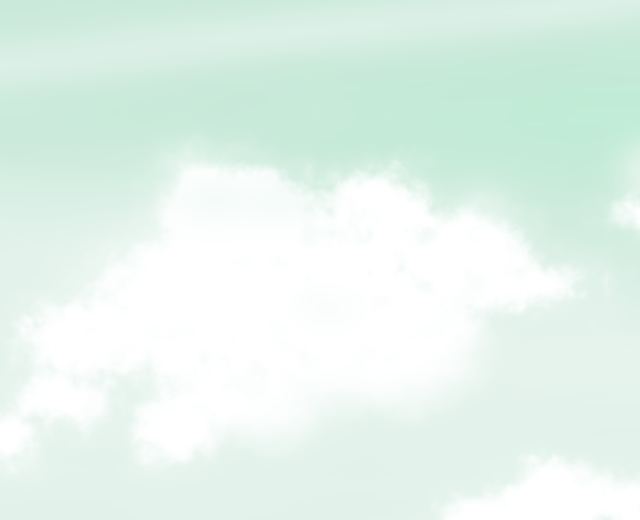
Give the GLSL for this texture, as a Shadertoy shader.

```glsl
float hash(vec2 p) {
    vec3 q = fract(p.xyx * vec3(0.1031, 0.1030, 0.0973));
    q += dot(q, q.yzx + 33.33);
    return fract((q.x + q.y) * q.z);
}

float noise(vec2 p) {
    vec2 i = floor(p), f = fract(p);
    f = f * f * (3.0 - 2.0 * f);
    return mix(mix(hash(i), hash(i + vec2(1, 0)), f.x),
               mix(hash(i + vec2(0, 1)), hash(i + vec2(1, 1)), f.x), f.y);
}

float fbm(vec2 p) {
    float sum = 0.0, amp = 0.5;
    for (int i = 0; i < 4; i++) {
        sum += amp * noise(p);
        p = mat2(1.6, 1.2, -1.2, 1.6) * p + 7.3;
        amp *= 0.5;
    }
    return sum;
}

float smoothMin(float a, float b, float k) {
    float h = max(k - abs(a - b), 0.0) / k;
    return min(a, b) - h * h * k * 0.25;
}

// Approximate distance to an ellipse: centre in xy, radii in zw
float puff(vec2 p, vec4 e) {
    return (length((p - e.xy) / e.zw) - 1.0) * min(e.z, e.w);
}

float glow(vec2 p, vec2 centre, vec2 size) {
    vec2 q = (p - centre) / size;
    return exp(-dot(q, q));
}

float mainCloud(vec2 p) {
    vec4 puffs[11] = vec4[11](
        vec4(0.46, 0.565, 0.150, 0.125), vec4(0.73, 0.565, 0.110, 0.100),
        vec4(0.53, 0.405, 0.330, 0.175), vec4(0.90, 0.495, 0.115, 0.095),
        vec4(1.03, 0.450, 0.085, 0.038), vec4(0.75, 0.360, 0.160, 0.130),
        vec4(0.18, 0.350, 0.130, 0.070), vec4(0.12, 0.235, 0.085, 0.050),
        vec4(0.01, 0.160, 0.055, 0.045), vec4(0.34, 0.180, 0.070, 0.067),
        vec4(0.48, 0.245, 0.130, 0.080));
    float d = 1.0;
    for (int i = 0; i < 11; i++) d = smoothMin(d, puff(p, puffs[i]), 0.03);
    return d;
}

float sideClouds(vec2 p) {
    vec4 puffs[4] = vec4[4](
        vec4(1.06, 0.02, 0.10, 0.10), vec4(0.94, 0.00, 0.09, 0.045),
        vec4(1.20, 0.03, 0.08, 0.050), vec4(1.24, 0.585, 0.05, 0.022));
    float d = 1.0;
    for (int i = 0; i < 4; i++) d = smoothMin(d, puff(p, puffs[i]), 0.03);
    return d;
}

vec3 sky(vec2 p) {
    float x = p.x / 1.23;
    float low = smoothstep(mix(0.80, 0.72, x), mix(0.50, 0.27, x), p.y);
    vec3 col = mix(vec3(0.79, 0.915, 0.855), vec3(0.89, 0.95, 0.922), low);
    col = mix(col, vec3(0.74, 0.925, 0.83), 0.7 * glow(p, vec2(1.18, 0.77), vec2(0.50, 0.11)));

    // Thin veils drifting up to the right
    float drift = 0.03 * (fbm(p * vec2(2.0, 5.0)) - 0.5);
    float veil = glow(vec2(0.0, p.y + drift), vec2(0.0, 0.875 + 0.11 * p.x), vec2(1.0, 0.055));
    col = mix(col, vec3(0.875, 0.945, 0.915), 0.8 * veil);
    col = mix(col, vec3(0.915, 0.96, 0.935), 0.5 * glow(p, vec2(1.2, 0.31), vec2(0.4, 0.07)));
    return col + 0.012 * (fbm(p * vec2(3.0, 14.0)) - 0.5);
}

void mainImage(out vec4 fragColor, in vec2 fragCoord) {
    vec2 p = fragCoord / iResolution.y;
    vec3 col = sky(p);

    // Ragged outline from coarse and fine warps
    vec2 warp = vec2(fbm(p * 11.0), fbm(p * 11.0 + 31.0)) - 0.47;
    float fine = fbm(p * 42.0 + 5.0) - 0.47;
    vec2 q = p + 0.055 * warp;
    float underside = smoothstep(0.36, 0.5, p.x) * smoothstep(0.42, 0.30, p.y);
    float soft = mix(0.022, 0.05, underside);
    float body = mainCloud(q) + 0.045 * fine * (1.0 - 0.7 * underside);
    float side = sideClouds(q) + 0.04 * fine;

    // Mist around the clouds
    float mist = 0.40 * smoothstep(0.07, -0.02, body);
    mist += 0.45 * glow(p, vec2(0.30, 0.50), vec2(0.16, 0.12));
    mist += 0.30 * glow(p, vec2(0.35, 0.68), vec2(0.06, 0.05));
    mist += 0.30 * glow(p, vec2(0.93, 0.61), vec2(0.06, 0.05));
    mist += 0.65 * glow(p, vec2(1.25, 0.67), vec2(0.06, 0.06));
    mist += 0.30 * smoothstep(0.05, -0.02, side);
    col = mix(col, vec3(0.965, 0.985, 0.975), min(mist, 0.9));

    // Dense white, thinner inside the crown and in scattered hollows
    float dense = max(smoothstep(soft, -soft, body), smoothstep(0.022, -0.025, side));
    float hollow = 0.35 * glow(p, vec2(0.40, 0.615), vec2(0.09, 0.045));
    hollow += 0.25 * glow(p, vec2(0.54, 0.61), vec2(0.06, 0.04));
    hollow += 0.20 * glow(p, vec2(0.63, 0.405), vec2(0.045, 0.03));
    float mottle = glow(p, vec2(0.76, 0.51), vec2(0.20, 0.09))
                 + glow(p, vec2(0.32, 0.29), vec2(0.25, 0.05));
    hollow += 0.5 * mottle * smoothstep(0.50, 0.75, fbm(p * 22.0 + 13.0));
    col = mix(col, vec3(0.995, 1.0, 0.998), dense * (1.0 - hollow));

    fragColor = vec4(clamp(col, 0.0, 1.0), 1.0);
}
```
